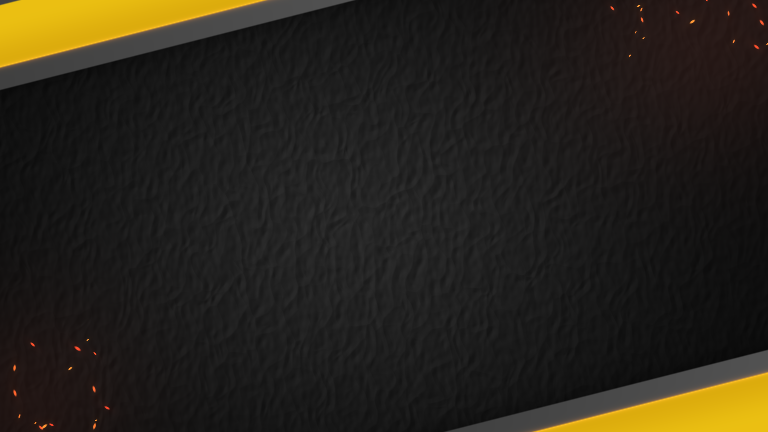
Give the GLSL for this background, as a WebGL 1 fragment shader.

```glsl
precision highp float;
// Dark leather backdrop with slanted yellow and grey corner bands, ember glow and sparks.
uniform vec2 u_resolution;

vec2 hash2(vec2 p) {
  p = vec2(dot(p, vec2(127.1, 311.7)), dot(p, vec2(269.5, 183.3)));
  return fract(sin(p) * 43758.55);
}

float cornerGradient(vec2 cell, vec2 f, vec2 corner) {
  return dot(hash2(cell + corner) * 2.0 - 1.0, f - corner);
}

float gradientNoise(vec2 p) {
  vec2 i = floor(p), f = fract(p);
  vec2 u = f * f * (3.0 - 2.0 * f);
  float low = mix(cornerGradient(i, f, vec2(0, 0)), cornerGradient(i, f, vec2(1, 0)), u.x);
  float high = mix(cornerGradient(i, f, vec2(0, 1)), cornerGradient(i, f, vec2(1, 1)), u.x);
  return mix(low, high, u.y);
}

// Tall, irregular scales: domed cells on a warped grid plus fine wrinkles.
float leatherHeight(vec2 p) {
  vec2 warp = vec2(gradientNoise(p * 16.0), gradientNoise(p * 16.0 + 31.0));
  vec2 q = p * vec2(38.0, 21.0) + warp * 1.5;
  vec2 cell = floor(q);
  float nearest = 4.0;
  for (int y = -1; y <= 1; y++) {
    for (int x = -1; x <= 1; x++) {
      vec2 c = cell + vec2(x, y);
      vec2 d = c + hash2(c) - q;
      nearest = min(nearest, dot(d, d));
    }
  }
  return 0.6 * gradientNoise(p * vec2(75.0, 48.0)) - sqrt(nearest);
}

// Tilted sparks scattered around a corner, denser close to it.
vec3 sparks(vec2 p, vec2 corner, vec2 reach, float seed) {
  vec3 light = vec3(0.0);
  for (int i = 0; i < 16; i++) {
    vec2 h = hash2(vec2(float(i), seed));
    vec2 k = hash2(vec2(seed, float(i) + 7.0));
    vec2 d = p - corner - reach * h * vec2(1.0, h.y);
    float angle = (k.x - 0.5) * 2.4;
    d = mat2(cos(angle), sin(angle), -sin(angle), cos(angle)) * d;
    float size = mix(0.0012, 0.0032, k.y * k.y);
    float r = length(d / vec2(size, size * 2.4));
    vec3 tint = mix(vec3(1.0, 0.2, 0.1), vec3(1.0, 0.62, 0.16), k.x);
    light += tint * (smoothstep(1.5, 0.5, r) * 0.85 + 0.07 * exp(-0.5 * r));
  }
  return light;
}

void main() {
  vec2 p = gl_FragCoord.xy / u_resolution * vec2(16.0 / 9.0, 1.0);
  float pixel = 1.0 / u_resolution.y;

  // Leather with a soft central light and relief lit from the side
  float fall = length((p - vec2(0.82, 0.49)) * vec2(1.0, 1.3));
  vec3 color = vec3(mix(0.145, 0.052, smoothstep(0.0, 1.08, fall)));
  float relief = leatherHeight(p) - leatherHeight(p + vec2(0.0035, -0.0025));
  color *= 1.0 + 0.75 * clamp(relief, -0.35, 0.3);

  // Ember haze in two opposite corners
  float hazeTop = exp(-dot((p - vec2(1.65, 0.93)) * vec2(2.9, 3.6), (p - vec2(1.65, 0.93)) * vec2(2.9, 3.6)));
  float hazeLow = exp(-dot((p - vec2(0.06, 0.06)) * vec2(4.0, 4.2), (p - vec2(0.06, 0.06)) * vec2(4.0, 4.2)));
  color += vec3(0.1, 0.043, 0.034) * hazeTop + vec3(0.07, 0.025, 0.018) * hazeLow;
  color += sparks(p, vec2(1.78, 1.0), vec2(-0.42, -0.13), 3.0);
  color += sparks(p, vec2(0.0, 0.01), vec2(0.25, 0.22), 11.0);

  // Slanted bands, mirrored about the middle diagonal
  float s = abs(p.y - 0.2535 * p.x - 0.2655);
  color *= 1.0 - 0.3 * exp(-max(0.526 - s, 0.0) * 40.0);

  float along = p.y > 0.5 ? p.x / 0.82 : (p.x - 1.03) / 0.75;
  vec3 grey = vec3(mix(0.25, 0.32, clamp(along, 0.0, 1.0)));
  grey += vec3(0.3, 0.14, 0.01) * exp(-abs(s - 0.578) / 0.004);

  vec3 yellow = mix(vec3(0.86, 0.67, 0.05), vec3(0.92, 0.75, 0.07), smoothstep(0.58, 0.69, s));
  yellow += vec3(0.14, 0.08, 0.1) * exp(-abs(s - 0.58) / 0.003);

  float inYellow = smoothstep(-pixel, pixel, s - 0.578) * smoothstep(pixel, -pixel, s - 0.7226);
  color = mix(color, grey, smoothstep(-pixel, pixel, s - 0.526));
  color = mix(color, yellow, inYellow);

  gl_FragColor = vec4(color, 1.0);
}
```
